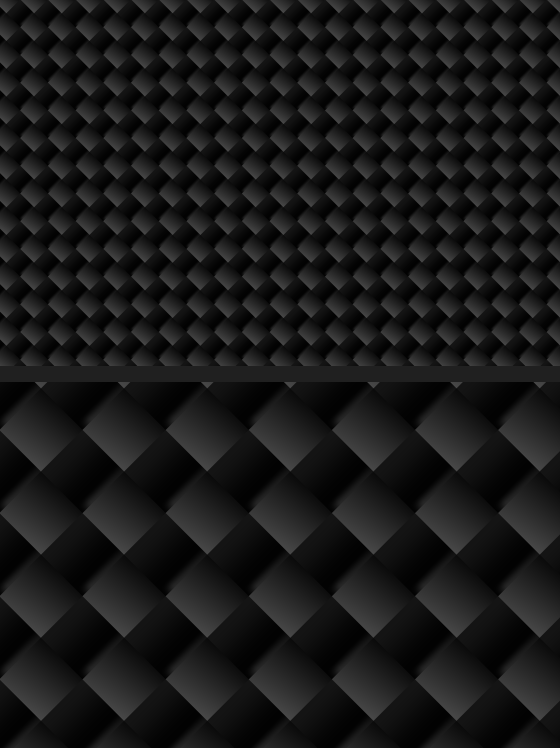
Top, the full canvas; bottom, a detail of the centre.
Write a WebGL 2 fragment shader that draws this pattern.

```glsl
#version 300 es
precision highp float;
// Dark woven carbon: a diagonal checker of shaded satin and black squares.

#define REPEATS_ACROSS 20.21
#define PHASE vec2(0.229, 0.229)
#define SATIN_BRIGHT 0.265
#define SATIN_DIM 0.045
#define UNDER_LIGHT 0.08
#define UNDER_DARK 0.008
#define GLINT_WIDTH 0.18
#define GLINT_LIGHT 0.17
#define AA_GRID 4

uniform vec2 u_resolution;
out vec4 fragColor;

// Raised square: brightest along its lower left edge.
float satinSquare(vec2 cell) {
    float shade = mix(SATIN_BRIGHT, SATIN_DIM, cell.y);
    return shade * mix(0.88, 1.08, cell.x);
}

// Sunken square: fades to black, then a soft glint at its lower right edge.
float underSquare(vec2 cell) {
    float shade = mix(UNDER_LIGHT, UNDER_DARK, smoothstep(0.0, 0.8, cell.x));
    float glint = smoothstep(1.0 - GLINT_WIDTH, 1.0, cell.x);
    float taper = smoothstep(0.0, 0.25, cell.y) * (1.0 - 0.6 * cell.y);
    return shade + GLINT_LIGHT * glint * taper;
}

// Diagonal axes: x runs down to the right, y runs up to the right.
float weave(vec2 point) {
    vec2 p = point * REPEATS_ACROSS - PHASE;
    vec2 diagonal = vec2(p.x - p.y, p.x + p.y) + 0.5;
    vec2 id = floor(diagonal);
    vec2 cell = fract(diagonal);
    bool raised = mod(id.x + id.y, 2.0) < 0.5;
    return raised ? satinSquare(cell) : underSquare(cell);
}

void main() {
    // Average a small grid of samples to smooth the edges.
    float sum = 0.0;
    for (int j = 0; j < AA_GRID; j++) {
        for (int i = 0; i < AA_GRID; i++) {
            vec2 offset = (vec2(i, j) + 0.5) / float(AA_GRID) - 0.5;
            sum += weave((gl_FragCoord.xy + offset) / u_resolution.x);
        }
    }
    fragColor = vec4(vec3(sum / float(AA_GRID * AA_GRID)), 1.0);
}
```
